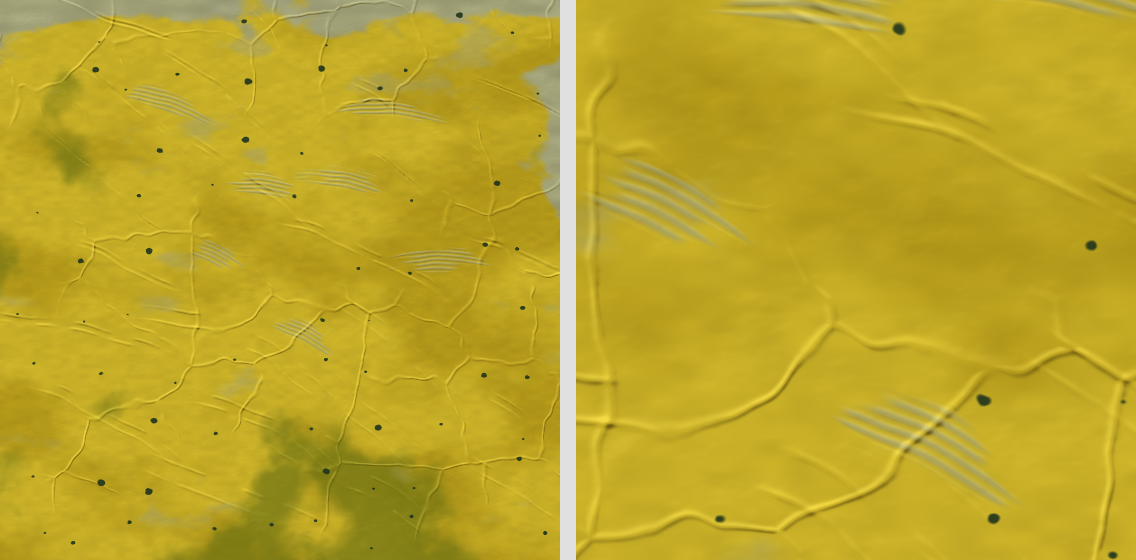
Left: the whole. Right: its middle third, enlarged.
Give the GLSL for this texture, as a WebGL 1 fragment shader.

```glsl
precision highp float;
// Thick yellow oil paint on canvas: palette-knife strokes, thin paint creases
// and combed scrapes form a height field lit from the upper left, coloured
// with ochre drift, green stains, a ragged grey border and dark specks.
uniform vec2 u_resolution;

#define STROKES 24
#define SCRAPES 7
#define STROKE_TILT -0.62
#define CREASE_SCALE 6.5
#define RELIEF 0.62
#define SPECK_GRID 10.0
#define YELLOW vec3(0.775, 0.680, 0.150)
#define OCHRE vec3(0.690, 0.590, 0.095)
#define GREEN vec3(0.400, 0.430, 0.070)
#define GREY vec3(0.610, 0.620, 0.500)
#define SPECK vec3(0.120, 0.200, 0.110)
#define SHADOW vec3(0.330, 0.260, 0.030)

float hash(vec2 p) {
  return fract(sin(dot(p, vec2(127.1, 311.7))) * 43758.5453);
}

vec2 hash2(vec2 p) {
  return vec2(hash(p), hash(p + 57.3));
}

float noise(vec2 p) {
  vec2 i = floor(p), f = fract(p);
  f = f * f * (3.0 - 2.0 * f);
  return mix(mix(hash(i), hash(i + vec2(1, 0)), f.x),
             mix(hash(i + vec2(0, 1)), hash(i + vec2(1, 1)), f.x), f.y);
}

float fbm(vec2 p) {
  float sum = 0.0, amp = 0.5;
  for (int i = 0; i < 5; i++) {
    sum += amp * noise(p);
    p = mat2(1.6, 1.2, -1.2, 1.6) * p + 7.1;
    amp *= 0.5;
  }
  return sum;
}

vec2 rotate(vec2 p, float a) {
  float c = cos(a), s = sin(a);
  return vec2(c * p.x + s * p.y, c * p.y - s * p.x);
}

float bump(float d, float width) {
  return exp(-d * d / (width * width));
}

// Curved knife strokes: a shallow bed between two raised, broken lips
float strokes(vec2 p) {
  float h = 0.0;
  for (int i = 0; i < STROKES; i++) {
    float id = float(i) + 1.0;
    vec2 r = hash2(vec2(id, 3.7)), s = hash2(vec2(id, 9.2));
    vec2 q = p - fract(id * vec2(0.7549, 0.5698) + 0.13);
    q = rotate(q, STROKE_TILT + (r.x - 0.5) * 0.8);
    float reach = mix(0.05, 0.20, r.y);
    float halfWidth = mix(0.002, 0.021, s.x * s.x);
    q.y += (s.y - 0.3) * 1.8 * q.x * q.x + 0.012 * (noise(q * 18.0 + id) - 0.5);
    float ends = 1.0 - smoothstep(0.65, 1.0, abs(q.x) / reach);
    float side = step(0.0, q.y);
    float broken = smoothstep(0.2, 0.65, noise(vec2(q.x * 28.0, id * 5.0 + side * 2.0)));
    float lip = bump(abs(q.y) - halfWidth, 0.0026) * broken;
    float bed = bump(q.y, halfWidth + 0.001);
    h += ends * (0.0024 * lip - 0.0015 * bed);
  }
  return h;
}

// Thin raised creases: warped cell borders, present only in patches
float creases(vec2 p) {
  vec2 q = p + 0.055 * (vec2(noise(p * 9.0), noise(p * 9.0 + 31.0)) - 0.5);
  q += 0.012 * (vec2(noise(p * 45.0), noise(p * 45.0 + 17.0)) - 0.5);
  q *= CREASE_SCALE;
  vec2 cell = floor(q);
  float near = 9.0, second = 9.0;
  for (int y = -1; y <= 1; y++) {
    for (int x = -1; x <= 1; x++) {
      vec2 c = cell + vec2(x, y);
      float d = length(c + hash2(c) - q);
      second = min(second, max(near, d));
      near = min(near, d);
    }
  }
  float patches = smoothstep(0.46, 0.66, noise(p * 7.0 + 4.0));
  return 0.0021 * patches * bump(second - near, 0.032);
}

// Combed scrapes: x is the height of the grooves, y their coverage
vec2 scrapes(vec2 p) {
  vec2 total = vec2(0.0);
  for (int i = 0; i < SCRAPES; i++) {
    float id = float(i) + 1.0;
    vec2 r = hash2(vec2(id, 21.4));
    vec2 q = p - 0.28 - 0.55 * fract(id * vec2(0.5698, 0.7549) + 0.2);
    q = rotate(q, -0.22 + (r.x - 0.5) * 0.6);
    q.y += 1.2 * q.x * q.x;
    float d = length(q / vec2(mix(0.04, 0.09, r.y), 0.022));
    d += 0.8 * (noise(vec2(q.x * 22.0, q.y * 150.0) + id) - 0.5);
    float cover = 1.0 - smoothstep(0.65, 1.0, d);
    float groove = sin(q.y * 850.0 + 3.0 * noise(q * 30.0));
    total += cover * vec2(0.0007 * groove, 0.55 + 0.45 * groove);
  }
  return total;
}

float height(vec2 p) {
  float weave = 0.00022 * noise(p * vec2(130.0, 260.0));
  float lumps = 0.0045 * fbm(p * vec2(13.0, 19.0));
  return strokes(p) + creases(p) + scrapes(p).x + weave + lumps;
}

void main() {
  vec2 p = gl_FragCoord.xy / u_resolution;

  // Pigment: ochre drift, green stains towards the bottom, scraped patches
  float drift = fbm(p * vec2(5.0, 8.0) + 11.0);
  vec3 color = mix(YELLOW, OCHRE, smoothstep(0.40, 0.68, drift));
  color *= 0.97 + 0.06 * noise(p * vec2(60.0, 110.0));
  float stain = fbm(p * 6.0 + 40.0) + 0.20 * (0.35 - p.y);
  color = mix(color, GREEN, 0.65 * smoothstep(0.58, 0.76, stain));
  float scuff = fbm(p * vec2(7.0, 13.0) + 70.0) + 0.12 * (p.y - 0.7);
  color = mix(color, GREY, 0.40 * smoothstep(0.62, 0.76, scuff));
  color = mix(color, GREY, 0.60 * clamp(scrapes(p).y, 0.0, 1.0));

  // Bare grey ground along the top and the upper right edge
  float border = max(p.y - 0.967, 0.8 * (p.y - 0.89 - 0.8 * p.x));
  border = max(border, p.x - 0.955 - 0.5 * max(abs(p.y - 0.78) - 0.08, 0.0));
  border += 0.13 * (fbm(p * vec2(9.0, 14.0) + 3.0) - 0.5);
  vec3 ground = GREY * (0.93 + 0.14 * noise(p * vec2(25.0, 60.0)));
  color = mix(color, ground, 0.9 * smoothstep(-0.006, 0.012, border));

  // Relief: slope along the light direction
  vec2 toLight = 0.0013 * vec2(-0.6, 0.8);
  float slope = (height(p - toLight) - height(p + toLight)) / 0.0026;
  float lit = clamp(slope * RELIEF, -0.9, 0.5);
  color = mix(color, SHADOW, smoothstep(0.04, 0.85, -lit));
  color += max(lit, 0.0) * vec3(0.32, 0.31, 0.22);

  // Specks of dark paint, one at most per grid cell
  vec2 cell = floor(p * SPECK_GRID);
  vec2 offset = fract(p * SPECK_GRID) - 0.12 - 0.76 * hash2(cell + 5.0);
  float size = hash(cell + 83.0);
  float radius = mix(0.018, 0.065, size * size);
  float d = length(offset * vec2(0.9, 1.1)) + 0.02 * (noise(p * 220.0) - 0.5);
  float speck = 1.0 - smoothstep(radius - 0.012, radius + 0.012, d);
  color = mix(color, SPECK, 0.9 * speck * step(hash(cell + 29.0), 0.68));

  gl_FragColor = vec4(clamp(color, 0.0, 1.0), 1.0);
}
```
